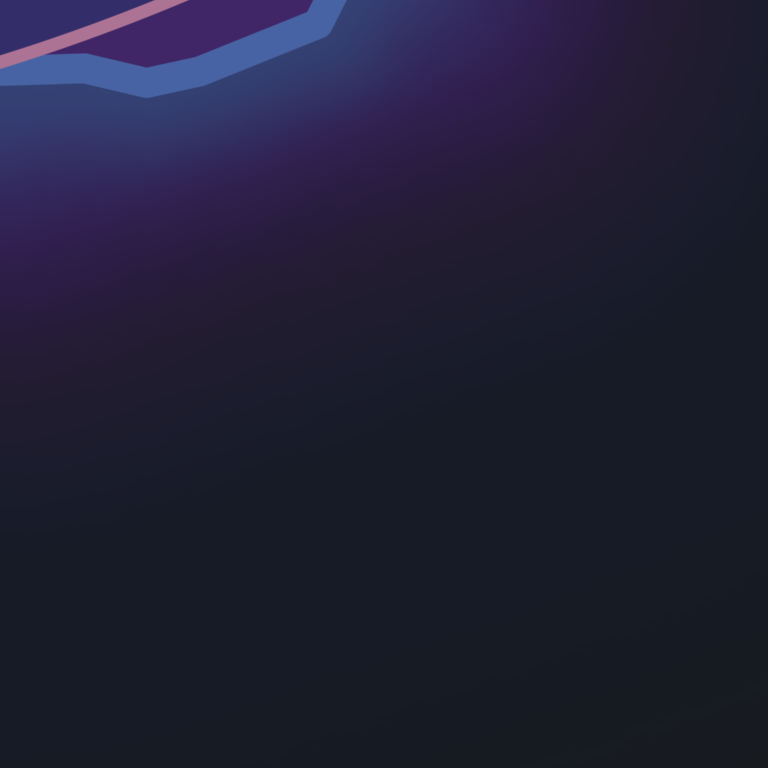
Write a WebGL 1 fragment shader that draws this background.

```glsl
precision highp float;
// Dark night backdrop with a violet glow at the upper left, crossed by a blue outline and a pink curve.

uniform vec2 u_resolution;

#define BLUE_HALF_WIDTH 0.0195
#define PINK_HALF_WIDTH 0.0085
#define HALO_RADIUS 0.10
#define HALO_STRENGTH 0.75
#define CELLS 32.0
#define CELL_JITTER 0.012
#define GLOW_START vec2(0.0, 0.844)
#define GLOW_END vec2(0.547, 1.039)

const vec3 INDIGO = vec3(0.21, 0.19, 0.41);
const vec3 VIOLET = vec3(0.19, 0.12, 0.31);
const vec3 PLUM   = vec3(0.155, 0.11, 0.24);
const vec3 DUSK   = vec3(0.135, 0.11, 0.19);
const vec3 NAVY   = vec3(0.105, 0.11, 0.175);
const vec3 NIGHT  = vec3(0.085, 0.104, 0.145);
const vec3 COAL   = vec3(0.09, 0.105, 0.125);
const vec3 HALO   = vec3(0.20, 0.28, 0.47);
const vec3 BLUE   = vec3(0.28, 0.39, 0.64);
const vec3 PINK   = vec3(0.68, 0.45, 0.58);
const vec3 INNER_PURPLE = vec3(0.25, 0.15, 0.40);
const vec3 INNER_NAVY   = vec3(0.20, 0.18, 0.41);

float hash(vec2 p) {
  vec3 q = fract(vec3(p.xyx) * 0.1031);
  q += dot(q, q.yzx + 33.33);
  return fract((q.x + q.y) * q.z);
}

float segmentDistance(vec2 p, vec2 a, vec2 b) {
  vec2 ab = b - a;
  return length(p - a - ab * clamp(dot(p - a, ab) / dot(ab, ab), 0.0, 1.0));
}

// Adds one edge of the outline: x keeps the distance, y is 1 above the edge.
vec2 addEdge(vec2 field, vec2 p, vec2 a, vec2 b) {
  float t = (p.x - a.x) / (b.x - a.x);
  float above = step(0.0, t) * step(t, 1.0) * step(mix(a.y, b.y, t), p.y);
  return vec2(min(field.x, segmentDistance(p, a, b)), max(field.y, above));
}

vec2 outline(vec2 p) {
  vec2 left = vec2(-0.05, 0.906), crest = vec2(0.11, 0.911);
  vec2 dip = vec2(0.191, 0.892), rise = vec2(0.26, 0.907);
  vec2 corner = vec2(0.414, 0.969), top = vec2(0.443, 1.026);
  vec2 field = addEdge(vec2(10.0, 0.0), p, left, crest);
  field = addEdge(field, p, crest, dip);
  field = addEdge(field, p, dip, rise);
  field = addEdge(field, p, rise, corner);
  return addEdge(field, p, corner, top);
}

// Signed distance to the rising pink curve, positive above it.
float curveDistance(vec2 p) {
  float height = 0.919 + p.x * (0.31 + 0.23 * p.x);
  float slope = 0.31 + 0.46 * p.x;
  return (p.y - height) / sqrt(1.0 + slope * slope);
}

vec3 blendStop(vec3 color, vec3 next, float from, float to, float d) {
  return mix(color, next, clamp((d - from) / (to - from), 0.0, 1.0));
}

// Colour of the wide glow by distance from its core.
vec3 glowColor(float d) {
  vec3 color = blendStop(INDIGO, VIOLET, 0.02, 0.17, d);
  color = blendStop(color, PLUM, 0.17, 0.26, d);
  color = blendStop(color, DUSK, 0.26, 0.345, d);
  color = blendStop(color, NAVY, 0.345, 0.456, d);
  color = blendStop(color, NIGHT, 0.456, 0.586, d);
  return blendStop(color, COAL, 0.8, 1.15, d);
}

float stroke(float d, float halfWidth, float soft) {
  return 1.0 - smoothstep(halfWidth - soft, halfWidth + soft, d);
}

void main() {
  vec2 p = gl_FragCoord.xy / u_resolution;
  float soft = 1.0 / min(u_resolution.x, u_resolution.y);

  // Wide glow with faint square cells
  float d = segmentDistance(p, GLOW_START, GLOW_END);
  d += (hash(floor(p * CELLS)) - 0.5) * CELL_JITTER;
  vec3 color = glowColor(d);

  // Blue halo around the outline
  vec2 edge = outline(p);
  float reach = edge.x / HALO_RADIUS;
  color = mix(color, HALO, HALO_STRENGTH * exp(-reach * reach));

  // Area inside the outline, split by the curve
  float curve = curveDistance(p);
  vec3 inner = mix(INNER_PURPLE, INNER_NAVY, smoothstep(-soft, soft, curve));
  color = mix(color, inner, edge.y);

  // Lines
  color = mix(color, BLUE, stroke(edge.x, BLUE_HALF_WIDTH, soft));
  color = mix(color, PINK, stroke(abs(curve), PINK_HALF_WIDTH, soft));

  gl_FragColor = vec4(color, 1.0);
}
```
